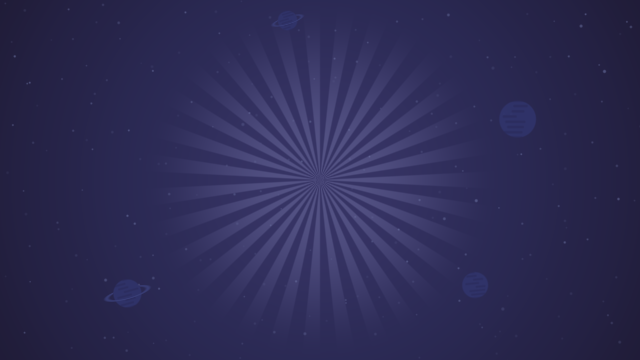
A Shadertoy shader for this background:

```glsl
const float TAU = 6.2831853;
const float RAY_COUNT = 31.0;
const vec3 CORE = vec3(0.212, 0.202, 0.393);
const vec3 MIDNIGHT = vec3(0.168, 0.163, 0.330);
const vec3 OUTER = vec3(0.145, 0.135, 0.275);
const vec3 CORNER = vec3(0.125, 0.110, 0.220);
const vec3 RAY = vec3(0.325, 0.320, 0.515);
const vec3 STAR = vec3(0.43, 0.46, 0.65);
const vec3 PLANET = vec3(0.190, 0.205, 0.425);
const vec3 BAND = vec3(0.165, 0.170, 0.365);
const vec3 RING = vec3(0.225, 0.245, 0.470);

vec2 hash22(vec2 p) {
    vec3 q = fract(vec3(p.xyx) * vec3(0.1031, 0.1030, 0.0973));
    q += dot(q, q.yzx + 33.33);
    return fract((q.xx + q.yz) * q.zy);
}

float cover(float dist, float pixel) {
    return 1.0 - smoothstep(-pixel, pixel, dist);
}

vec2 rotate(vec2 p, float angle) {
    float c = cos(angle), s = sin(angle);
    return vec2(c * p.x + s * p.y, c * p.y - s * p.x);
}

vec3 nightSky(float r) {
    vec3 color = mix(CORE, MIDNIGHT, smoothstep(0.12, 0.56, r));
    color = mix(color, OUTER, smoothstep(0.48, 0.82, r));
    return mix(color, CORNER, smoothstep(0.75, 1.05, r));
}

// Alternating wedges that dissolve away from the centre
float sunburst(vec2 p, float count, float pixel) {
    float r = max(length(p), 1e-4);
    float phase = fract(atan(p.y, p.x) * count / TAU + 0.5) - 0.5;
    float arcDist = (abs(phase) - 0.25) * TAU * r / count;
    float fade = 1.0 - smoothstep(0.06, 0.50, r);
    return cover(arcDist, pixel) * fade;
}

// One jittered dot per grid cell
float stars(vec2 p, float cell, float size, float seed, float pixel) {
    vec2 id = floor(p / cell);
    vec2 jitter = 0.1 + 0.8 * hash22(id + seed);
    vec2 traits = hash22(id + seed + 71.0);
    float radius = size * (0.6 + 0.6 * traits.x);
    float dist = length(p - (id + jitter) * cell) - radius;
    return cover(dist, pixel) * (0.12 + 0.5 * traits.y * traits.y);
}

// Disc crossed by short rounded cloud bands
vec3 paintPlanet(vec3 base, vec2 p, float radius, float tilt, float pixel) {
    vec2 q = rotate(p, tilt) / radius;
    float row = floor(q.y * 3.5);
    vec2 traits = hash22(vec2(row + 20.0, radius * 900.0));
    vec2 local = vec2(q.x - (traits.x - 0.5) * 0.9, (fract(q.y * 3.5) - 0.5) / 3.5);
    local.x -= clamp(local.x, -0.25 - 0.3 * traits.y, 0.25 + 0.3 * traits.y);
    float band = cover(length(local) - 0.07, pixel / radius);
    vec3 surface = mix(PLANET, BAND, 0.7 * band);
    return mix(base, surface, 0.85 * cover(length(p) - radius, pixel));
}

// Flattened ring whose far side passes behind the disc
vec3 paintRing(vec3 base, vec2 p, float radius, float tilt, float pixel) {
    const float FLATNESS = 0.24;
    vec2 q = rotate(p, tilt);
    float reach = length(vec2(q.x, q.y / FLATNESS));
    float dist = abs(reach - radius * 1.52) - radius * 0.16;
    float hidden = cover(length(p) - radius, pixel) * step(0.0, q.y);
    return mix(base, RING, 0.85 * cover(dist, pixel * 2.0) * (1.0 - hidden));
}

vec3 paintRingedPlanet(vec3 base, vec2 p, float radius, float tilt, float pixel) {
    vec3 color = paintPlanet(base, p, radius, tilt, pixel);
    return paintRing(color, p, radius, tilt, pixel);
}

void mainImage(out vec4 fragColor, in vec2 fragCoord) {
    float pixel = 1.0 / iResolution.y;
    vec2 p = (fragCoord - 0.5 * iResolution.xy) * pixel;

    // Sky and rays
    vec3 color = nightSky(length(p));
    color = mix(color, RAY, sunburst(p, RAY_COUNT, pixel));

    // Star layers, from sparse and large to dense and small
    for (int i = 0; i < 3; i++) {
        float layer = float(i);
        float cell = 0.19 - 0.035 * layer;
        float size = 0.0036 - 0.0007 * layer;
        color = mix(color, STAR, stars(p, cell, size, 13.0 + 37.0 * layer, pixel));
    }

    // Planets
    color = paintPlanet(color, p - vec2(0.549, 0.169), 0.051, 0.0, pixel);
    color = paintPlanet(color, p - vec2(0.431, -0.292), 0.036, 0.1, pixel);
    color = paintRingedPlanet(color, p - vec2(-0.535, -0.315), 0.039, 0.27, pixel);
    color = paintRingedPlanet(color, p - vec2(-0.090, 0.443), 0.027, 0.30, pixel);

    fragColor = vec4(color, 1.0);
}
```
